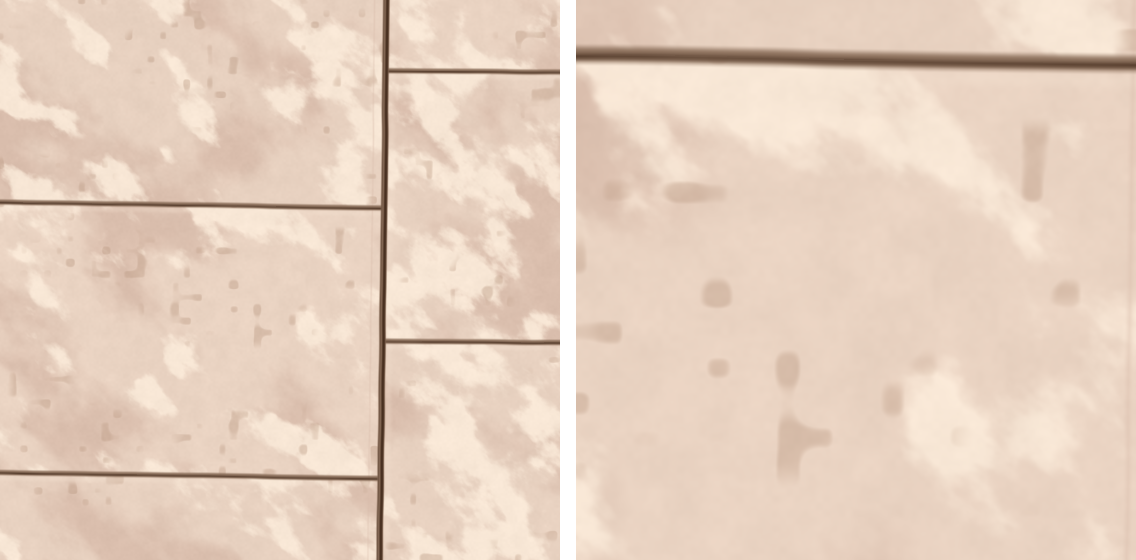
Left: the whole. Right: its middle third, enlarged.
Give the GLSL for this texture, as a WebGL 1 fragment shader.

```glsl
precision highp float;
// Pale stone cladding: two columns of large slabs in a half-height stagger,
// split by thin, slightly tilted brown joints. Layered value noise, shifted
// per slab, paints cream clouds, rosy shadows and a few small pits.

uniform vec2 u_resolution;

const vec3 STONE  = vec3(0.910, 0.822, 0.755);
const vec3 CREAM  = vec3(0.975, 0.910, 0.842);
const vec3 ROSE   = vec3(0.845, 0.732, 0.665);
const vec3 PIT    = vec3(0.720, 0.590, 0.500);
const vec3 GROUT  = vec3(0.540, 0.430, 0.350);
const vec3 CREVICE = vec3(0.270, 0.175, 0.115);

const float SEAM_X = 0.678;       // upright joint at the lower edge
const float SEAM_LEAN = 0.0125;
const float PITCH = 0.483;        // slab height
const vec2 ROW_START = vec2(0.156, 0.398);   // left, right column
const vec2 ROW_TILT = vec2(0.015, 0.010);
const float SEAM_HALF = 0.0058;
const float ROW_HALF = 0.0045;
const float SOFTNESS = 0.0022;
const float WOBBLE = 0.0012;
const float BEVEL_GAP = 0.021;    // faint line beside the upright joint

float hash(vec2 p) {
  p = fract(p * vec2(0.1031, 0.1130));
  p += dot(p, p.yx + 33.33);
  return fract((p.x + p.y) * p.x * 17.31);
}

float noise(vec2 p) {
  vec2 i = floor(p), f = fract(p);
  f = f * f * f * (f * (f * 6.0 - 15.0) + 10.0);
  return mix(mix(hash(i), hash(i + vec2(1.0, 0.0)), f.x),
             mix(hash(i + vec2(0.0, 1.0)), hash(i + vec2(1.0, 1.0)), f.x), f.y);
}

// Octaves are rotated so the lattice does not show.
float fbm(vec2 p) {
  float sum = 0.0, amp = 0.5;
  for (int i = 0; i < 5; i++) {
    sum += amp * noise(p);
    p = mat2(1.62, 1.22, -1.22, 1.62) * p + 17.3;
    amp *= 0.5;
  }
  return sum / 0.97;
}

// Soft line of the given half width around d = 0.
float line(float d, float halfWidth, float soft) {
  return 1.0 - smoothstep(halfWidth - soft, halfWidth + soft, abs(d));
}

vec3 stone(vec2 uv, vec2 slab, float height) {
  vec2 p = uv + 7.0 * vec2(hash(slab + 3.1), hash(slab + 8.7));
  // Clouds stretch along a shallow downward diagonal.
  vec2 q = mat2(0.95, 0.30, -0.30, 0.95) * p;
  q.x = q.x * 0.78 + q.y * 0.45;

  float broad = fbm(p * 4.0 + 11.0);
  float cloud = fbm(q * 14.0 + 5.0) + 0.45 * (broad - 0.5) + 0.06 * (0.5 - height);
  float shade = fbm(q * 8.0 + 31.0) - 0.35 * (broad - 0.5);
  float fine = fbm(p * 45.0) - 0.5;

  vec3 color = STONE + 0.012 * (hash(slab + 1.7) - 0.5);
  color = mix(color, ROSE, 0.85 * smoothstep(0.46, 0.76, shade));
  color = mix(color, CREAM, 0.95 * smoothstep(0.53, 0.69, cloud + 0.08 * fine));

  // Small pits in scattered places, then fine grain.
  float pit = smoothstep(0.78, 0.93, noise(p * 48.0)) * smoothstep(0.56, 0.72, noise(p * 9.0 + 40.0));
  color = mix(color, PIT, 0.38 * pit);
  return color + 0.035 * fine + 0.010 * (noise(uv * 230.0) - 0.5);
}

void main() {
  vec2 uv = gl_FragCoord.xy / u_resolution;
  float soft = max(SOFTNESS, 0.75 / min(u_resolution.x, u_resolution.y));

  // Upright joint and column choice.
  float seam = uv.x - SEAM_X - SEAM_LEAN * uv.y - WOBBLE * (noise(vec2(3.0, uv.y * 16.0)) - 0.5);
  float column = step(0.0, seam);

  // Rows within the column; rowGap is the signed distance to the nearest joint.
  float start = mix(ROW_START.x, ROW_START.y, column);
  float tilt = mix(ROW_TILT.x, ROW_TILT.y, column);
  float y = uv.y - start + tilt * uv.x + WOBBLE * (noise(vec2(uv.x * 16.0, 9.0 + column)) - 0.5);
  float row = y / PITCH;
  float height = fract(row);
  float rowGap = (fract(row + 0.5) - 0.5) * PITCH;
  vec2 slab = vec2(column, floor(row) + 4.0);

  vec3 color = stone(uv, slab, height);

  // Pale lips along the joints and the faint bevel line.
  color = mix(color, CREAM, 0.22 * line(rowGap + 0.010, 0.004, 0.004));
  color = mix(color, CREAM, 0.20 * line(seam - 0.012, 0.005, 0.005));
  color = mix(color, ROSE, 0.40 * line(seam + BEVEL_GAP, 0.0012, soft));

  // Flat joints: brown body with a darker lower crevice.
  float wear = 0.75 + 0.35 * noise(vec2(uv.x * 22.0, slab.y * 5.0 + column));
  color = mix(color, GROUT, 0.92 * line(rowGap, ROW_HALF, soft * 1.2));
  color = mix(color, CREVICE, 0.72 * wear * line(rowGap + 0.0010, 0.0016, soft));

  // Upright joint: brown body, deep right crevice and thin left edge.
  color = mix(color, GROUT, line(seam, SEAM_HALF, soft));
  color = mix(color, CREVICE, 0.95 * line(seam - 0.0020, 0.0026, soft));
  color = mix(color, CREVICE, 0.45 * line(seam + 0.0040, 0.0008, soft));

  gl_FragColor = vec4(clamp(color, 0.0, 1.0), 1.0);
}
```
